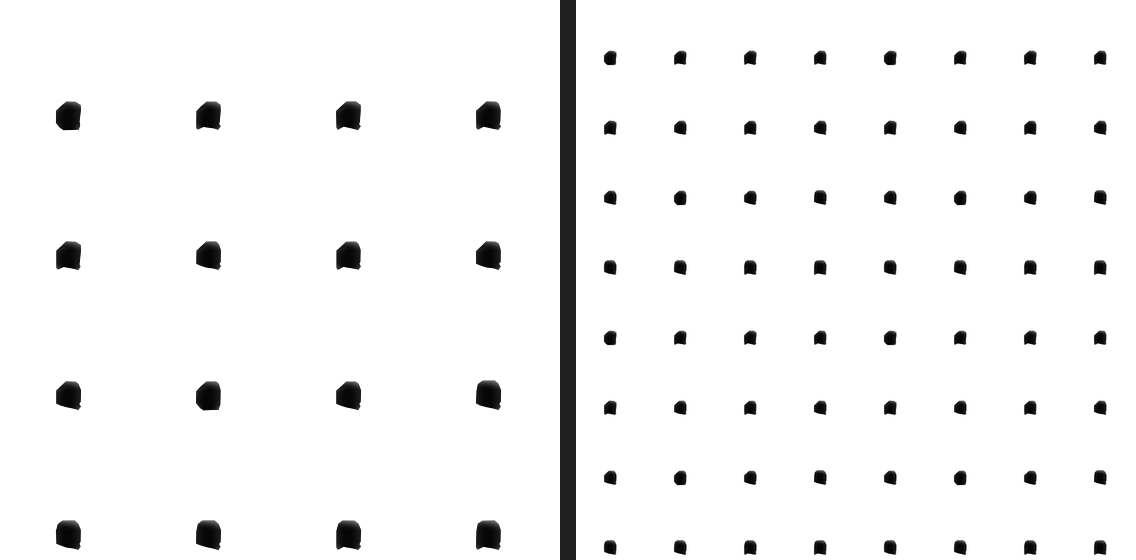
Left, the tile; right, the same tile 2 across and 2 down.
This pattern is drawn by a WebGL 2 fragment shader. Its source:

```glsl
#version 300 es
precision highp float;

uniform vec2 u_resolution;
out vec4 fragColor;

const float REPEATS = 4.0;
const float CELL_SIZE = 192.0;               // shape units per cell
const vec2 STONE_CENTER = vec2(94.0, 33.0);
const vec3 PAPER = vec3(1.0);
const int CORNERS = 14;

// Cells, in reading order, that carry each variation
const int FLARED_CELLS = 0xC05E;
const int ROUNDED_CELLS = 0x0201;
const int BULGED_CELLS = 0x0017;
const int FIRST_ARCHED = 11;

float hasBit(int mask, int index) {
    return float((mask >> index) & 1);
}

vec2 hash22(vec2 p) {
    vec3 q = fract(vec3(p.xyx) * vec3(0.1031, 0.1030, 0.0973));
    q += dot(q, q.yzx + 33.33);
    return fract((q.xx + q.yz) * q.zy);
}

float segmentDistance(vec2 p, vec2 a, vec2 b) {
    vec2 ab = b - a;
    return length(p - a - ab * clamp(dot(p - a, ab) / dot(ab, ab), 0.0, 1.0));
}

// Signed distance to a closed polygon, negative inside
float polygonDistance(vec2 p, vec2 v[CORNERS]) {
    float nearest = 1e4;
    float side = 1.0;
    for (int i = 0; i < CORNERS; i++) {
        vec2 a = v[i];
        vec2 b = v[(i + 1) % CORNERS];
        nearest = min(nearest, segmentDistance(p, a, b));
        if ((a.y > p.y) != (b.y > p.y) &&
            p.x < a.x + (b.x - a.x) * (p.y - a.y) / (b.y - a.y)) side = -side;
    }
    return side * nearest;
}

// Lower corner: sloped by default, flared into a foot, or rounded
vec2 footCorner(vec2 sloped, vec2 flaredPos, vec2 roundPos, float flared, float rounded) {
    return mix(mix(sloped, flaredPos, flared), roundPos, rounded);
}

float stoneDistance(vec2 p, int index, float arched) {
    float flared = hasBit(FLARED_CELLS, index);
    float rounded = hasBit(ROUNDED_CELLS, index);
    float bulged = hasBit(BULGED_CELLS, index);
    vec2 v[CORNERS];

    // Crown, clockwise from the left shoulder
    v[0] = vec2(-17.0, 7.0);
    v[1] = mix(vec2(-10.0, 13.5), vec2(-14.5, 16.5), arched);
    v[2] = mix(vec2(-3.0, 20.0), vec2(-8.0, 21.5), arched);
    v[3] = mix(vec2(10.0, 20.0), vec2(8.0, 21.5), arched);
    v[4] = mix(vec2(14.0, 16.5), vec2(16.5, 15.0), bulged);
    v[5] = vec2(17.0, 8.0);

    // Right edge and base
    v[6] = vec2(16.5 - bulged, -8.0);
    v[7] = mix(vec2(14.8, -11.0), vec2(16.0, -12.0), rounded);
    v[8] = mix(vec2(16.8, -14.5), vec2(15.0, -16.0), rounded);
    v[9] = vec2(13.5, -19.3);
    v[10] = mix(vec2(7.0, -17.5), vec2(4.0, -19.5), rounded);
    v[11] = footCorner(vec2(-3.0, -15.8), vec2(-7.0, -15.0), vec2(-7.0, -20.0), flared, rounded);
    v[12] = footCorner(vec2(-12.0, -13.0), vec2(-14.5, -19.0), vec2(-12.0, -16.5), flared, rounded);
    v[13] = footCorner(vec2(-17.0, -10.5), vec2(-17.0, -16.5), vec2(-17.0, -9.5), flared, rounded);

    // Slight wear on every corner
    for (int i = 0; i < CORNERS; i++) {
        v[i] += 0.8 * (hash22(vec2(float(index), float(i) + 7.0)) - 0.5);
    }
    return polygonDistance(p, v);
}

float stoneShade(vec2 p, float arched) {
    float crown = smoothstep(5.0, 23.0, p.y + 0.15 * p.x);
    float sides = smoothstep(3.0, 18.0, abs(p.x + 1.0));
    float feet = smoothstep(9.0, 20.0, -p.y) * smoothstep(6.0, 17.0, abs(p.x));
    float ridge = exp(-0.5 * segmentDistance(p, vec2(-17.0, 6.0), vec2(-5.0, 11.0)));
    float rim = smoothstep(18.0, 22.0, p.y - arched);
    return 0.025 + 0.36 * crown * crown + 0.08 * sides + 0.18 * feet
         + 0.08 * ridge * (1.0 - arched) + 0.3 * rim;
}

void main() {
    vec2 grid = gl_FragCoord.xy / u_resolution * REPEATS;
    vec2 cell = mod(floor(grid), REPEATS);
    vec2 p = fract(grid) * CELL_SIZE - STONE_CENTER;
    int index = int((REPEATS - 1.0 - cell.y) * REPEATS + cell.x);
    float arched = float(index >= FIRST_ARCHED);

    // Edge softness spans about one pixel
    float softness = 0.6 * REPEATS * CELL_SIZE / min(u_resolution.x, u_resolution.y);
    float coverage = 1.0 - smoothstep(-softness, softness, stoneDistance(p, index, arched));
    fragColor = vec4(mix(PAPER, vec3(stoneShade(p, arched)), coverage), 1.0);
}
```
